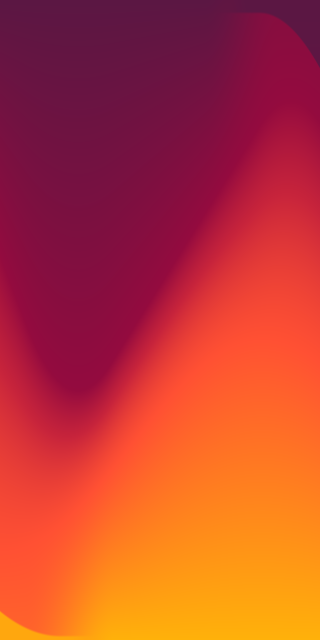
This background is drawn by a WebGL 1 fragment shader. Its source:

```glsl
precision highp float;
// Tall sunset gradient folded into a soft diagonal wave, from plum to amber.

uniform vec2 u_resolution;

#define PLUM    vec3(0.355, 0.090, 0.262)
#define CRIMSON vec3(0.580, 0.042, 0.245)
#define RED     vec3(0.780, 0.140, 0.232)
#define CORAL   vec3(1.000, 0.315, 0.200)
#define AMBER   vec3(1.000, 0.715, 0.030)
#define FOLD_SOFTNESS 0.0025
#define CREST_LIFT 0.72
#define TROUGH_DROP 0.75

const float PI = 3.14159265;

// Polynomial smooth minimum with blend radius k.
float smoothMin(float a, float b, float k) {
  float h = max(k - abs(a - b), 0.0);
  return min(a, b) - h * h / (4.0 * k);
}

float smoothMax(float a, float b, float k) {
  return -smoothMin(-a, -b, k);
}

// Colour ramp: 0 plum, 1 crimson, 1.5 red, 2 coral, 3 amber.
vec3 sunsetRamp(float t) {
  vec3 color = mix(PLUM, CRIMSON, clamp(t, 0.0, 1.0));
  color = mix(color, RED, clamp((t - 1.0) * 2.0, 0.0, 1.0));
  color = mix(color, CORAL, clamp((t - 1.5) * 2.0, 0.0, 1.0));
  return mix(color, AMBER, clamp(t - 2.0, 0.0, 1.0));
}

// Depth at which the ramp reaches crimson: rise, long diagonal, rise.
float crimsonDepth(float x) {
  float diagonal = 0.846 - 0.8 * x;
  float valley = smoothMin(0.40 + 1.3 * x, diagonal, 0.28);
  return smoothMax(valley, 0.6 * x - 0.41, 0.12);
}

// Depth at which the ramp reaches coral.
float coralDepth(float x) {
  return 0.695 + 0.165 * cos(PI * x / 0.82);
}

// Ramp position inside the wave, piecewise along each column.
float waveTone(float x, float depth) {
  float upper = crimsonDepth(x);
  float lower = coralDepth(x);
  float lift = CREST_LIFT * smoothstep(0.64, 0.87, x);
  float drop = TROUGH_DROP * (1.0 - smoothstep(0.08, 0.36, x));
  float s = clamp((depth - upper) / (lower - upper), 0.0, 1.0);
  float tone = mix(lift, 1.0, clamp(depth / upper, 0.0, 1.0));
  tone += s * (1.5 - 0.5 * s);
  return tone + (0.95 - drop) * clamp((depth - lower) / (1.0 - lower), 0.0, 1.0);
}

void main() {
  vec2 uv = gl_FragCoord.xy / u_resolution;
  float x = uv.x;
  float depth = 1.0 - uv.y;
  float tone = waveTone(x, depth);

  // Rounded crest fold at upper right, against the plum sky.
  float crestOffset = max(x - 0.81, 0.0);
  float crest = 0.020 + 2.4 * crestOffset * crestOffset;
  float belowCrest = smoothstep(-FOLD_SOFTNESS, FOLD_SOFTNESS, depth - crest);
  float skyTone = 0.5 * depth;
  float crestZone = smoothstep(0.64, 0.78, x);
  tone = mix(tone, skyTone, (1.0 - belowCrest) * crestZone);

  // Rounded trough fold at lower left, against the amber floor.
  float troughOffset = max(0.19 - x, 0.0);
  float trough = 0.994 - 1.08 * troughOffset * troughOffset;
  float belowTrough = smoothstep(-FOLD_SOFTNESS, FOLD_SOFTNESS, depth - trough);
  float troughZone = 1.0 - smoothstep(0.22, 0.36, x);
  tone = mix(tone, 2.85, belowTrough * troughZone);

  gl_FragColor = vec4(sunsetRamp(tone), 1.0);
}
```
